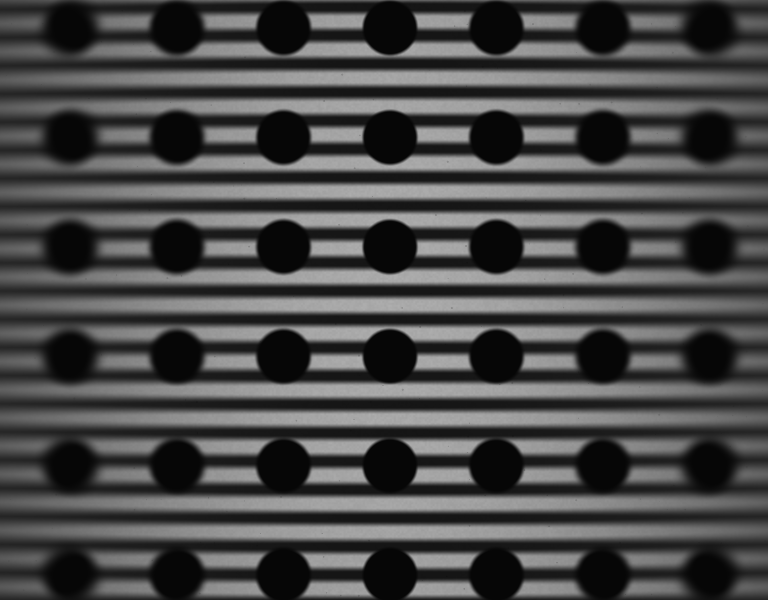
This pattern is drawn by a WebGL 1 fragment shader. Its source:

```glsl
precision highp float;

uniform vec2 u_resolution;

// Lengths are fractions of the canvas height
#define DOT_PITCH vec2(0.1773, 0.1823)
#define DOT_ORIGIN vec2(0.650, 0.0417)
#define DOT_RADIUS 0.0452
#define SIDE_COLUMNS 3.0
#define STRIPE_PITCH 0.04733
#define STRIPE_HALF_WIDTH 0.225
#define DOT_GRAY 0.022
#define DARK_GRAY 0.085
#define LIGHT_GRAY 0.665
#define EDGE_DEFOCUS 0.013
#define GRAIN 0.045

float hash(vec2 p) {
  vec3 q = fract(vec3(p.xyx) * 0.1031);
  q += dot(q, q.yzx + 33.33);
  return fract((q.x + q.y) * q.z);
}

float valueNoise(vec2 p) {
  vec2 i = floor(p);
  vec2 f = fract(p);
  f = f * f * (3.0 - 2.0 * f);
  float low = mix(hash(i), hash(i + vec2(1.0, 0.0)), f.x);
  float high = mix(hash(i + vec2(0.0, 1.0)), hash(i + 1.0), f.x);
  return mix(low, high, f.y);
}

// Horizontal light bars that soften and lose contrast with defocus
float stripes(vec2 p, float defocus) {
  float side = p.x - DOT_ORIGIN.x;
  float y = p.y + 0.02 * side * side * (p.y - 0.5);
  float phase = (y - DOT_ORIGIN.y) / STRIPE_PITCH;
  float d = abs(fract(phase + 0.5) - 0.5);
  float soft = mix(0.13, 0.30, min(defocus, 1.0));
  float light = smoothstep(STRIPE_HALF_WIDTH - soft, STRIPE_HALF_WIDTH + soft, d);
  return mix(light, 0.5, 0.40 * min(defocus, 1.2));
}

// Dot coverage, averaged along an outward smear in the side columns
float dots(vec2 p, float pixel) {
  vec2 cell = floor((p - DOT_ORIGIN) / DOT_PITCH + 0.5);
  cell.x = clamp(cell.x, -SIDE_COLUMNS, SIDE_COLUMNS);
  vec2 center = DOT_ORIGIN + cell * DOT_PITCH;
  float column = cell.x / SIDE_COLUMNS;
  float blur = EDGE_DEFOCUS * column * column;
  vec2 smear = 1.3 * blur * vec2(sign(column), 1.6 * (0.5 - center.y));
  float soft = 0.0018 + pixel + 0.75 * blur;
  float cover = 0.0;
  for (int i = 0; i < 6; i++) {
    float t = float(i) / 5.0 - 0.45;
    float d = length(p - center - smear * t) - DOT_RADIUS;
    cover += 1.0 - smoothstep(-soft, soft, d);
  }
  return cover / 6.0;
}

// Sparse faint dust
float dust(vec2 p) {
  vec2 q = p * 38.0;
  vec2 cell = floor(q);
  vec2 spot = 0.2 + 0.6 * vec2(hash(cell + 7.0), hash(cell + 19.0));
  float size = mix(0.04, 0.10, hash(cell + 31.0));
  float present = step(0.86, hash(cell));
  return present * (1.0 - smoothstep(0.3 * size, size, length(fract(q) - spot)));
}

void main() {
  vec2 p = gl_FragCoord.xy / u_resolution.y;
  float side = (p.x - DOT_ORIGIN.x) / 0.64;
  float defocus = side * side;

  // Lit bars, darker towards the sides and corners
  float gray = mix(DARK_GRAY, LIGHT_GRAY, stripes(p, defocus));
  float height = 2.0 * p.y - 1.0;
  gray *= 1.0 - 0.30 * defocus - 0.06 * height * height;

  // Fine grain and dust, clearest where the focus is sharp
  float sharp = 1.0 - 0.7 * min(defocus, 1.0);
  float grain = valueNoise(p * 310.0) + 0.5 * valueNoise(p * 120.0) - 0.75;
  gray *= 1.0 + GRAIN * grain * sharp;
  gray *= 1.0 - 0.16 * dust(p) * sharp;

  gray = mix(gray, DOT_GRAY, dots(p, 1.0 / u_resolution.y));
  gl_FragColor = vec4(vec3(gray), 1.0);
}
```
